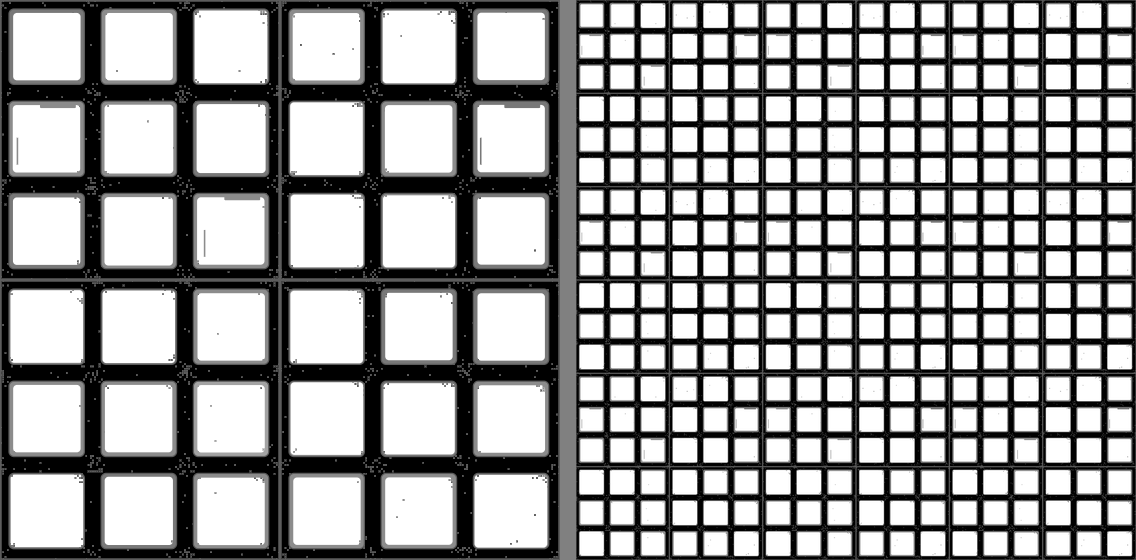
Left: one tile. Right: repeated 3 by 3.
This pattern is drawn by a WebGL 1 fragment shader. Its source:

```glsl
precision highp float;
// Four panels of three by three white rounded panes on black, with grey grooves
// between the panels. Distance functions draw panes and frames; hashed square
// cells add chips at pane corners and grit where the black bars cross.

uniform vec2 u_resolution;

#define PANELS 2.0          // panels across and down
#define PITCH 0.1646        // distance between pane centres
#define PANE_HALF 0.0684    // half the width of a pane with its frame
#define PANE_RADIUS 0.010
#define PANE_SHIFT vec2(-0.002, 0.002)
#define RIM 0.0023          // dark outer edge of each frame
#define FRAME_THIN 0.0036
#define FRAME_THICK 0.0082
#define GROOVE_HALF 0.0031
#define GRIT_CELLS 256.0    // grit cells across the canvas
#define DARK_GREY 0.36
#define GRIT_DENSITY 0.36

float hash(vec2 p) {
  vec3 q = fract(vec3(p.xyx) * 0.1031);
  q += dot(q, q.yzx + 33.33);
  return fract((q.x + q.y) * q.z);
}

float roundBox(vec2 p, vec2 halfSize, float radius) {
  vec2 q = abs(p) - halfSize + radius;
  return length(max(q, 0.0)) + min(max(q.x, q.y), 0.0) - radius;
}

float cover(float d) {
  return clamp(0.5 - d * min(u_resolution.x, u_resolution.y), 0.0, 1.0);
}

// Position inside a panel, measured from its centre.
vec2 panelPoint(vec2 uv) {
  return (fract(uv * PANELS) - 0.5) / PANELS;
}

// Position from the nearest pane centre (xy) and pane index (zw).
vec4 paneSpace(vec2 uv) {
  vec2 p = panelPoint(uv) - PANE_SHIFT;
  vec2 k = clamp(floor(p / PITCH + 0.5), -1.0, 1.0);
  return vec4(p - k * PITCH, floor(uv * PANELS) * 3.0 + k + 1.0);
}

// Chance of a chip inside a pane: highest at the corners, more at the top.
float chipChance(vec2 p, vec2 id) {
  vec2 a = abs(p) / PANE_HALF;
  vec2 corner = step(0.0, p);
  float damage = hash(id * 2.0 + corner + 71.0);
  float reach = mix(0.72, 0.50, corner.x * corner.y);
  float nearCorner = smoothstep(reach, 0.95, min(a.x, a.y));
  float nearEdge = smoothstep(0.74, 0.90, max(a.x, a.y));
  return 0.9 * damage * nearCorner * nearEdge;
}

// Scratch and thickened patches of a scuffed pane.
float scuffs(vec2 p, vec2 id) {
  float side = -PANE_HALF + mix(0.014, 0.022, hash(id + 9.0));
  float scratch = roundBox(p - vec2(side, -0.022), vec2(0.0014, 0.024), 0.0);
  float blob = roundBox(p + vec2(0.058, 0.053), vec2(0.010, 0.014), 0.004);
  float bar = roundBox(p - vec2(0.020, 0.060), vec2(0.032, 0.005), 0.002);
  float patch_ = mix(blob, bar, step(0.5, hash(id + 23.0)));
  return max(cover(scratch), cover(patch_));
}

void main() {
  vec2 uv = gl_FragCoord.xy / u_resolution;
  vec4 pane = paneSpace(uv);
  vec2 p = pane.xy;
  vec2 id = pane.zw;

  // Wear per pane, with a diagonal lattice of the most worn ones
  float lattice = 1.0 - step(0.25, abs(mod(id.x + 2.0 * id.y + 0.5, 5.0) - 3.5));
  float wear = max(lattice, hash(id + 3.0));
  float scuffed = lattice * step(abs(id.y - 3.5), 0.75);
  float thickness = mix(FRAME_THIN, FRAME_THICK, smoothstep(0.45, 0.75, wear));
  float tone = mix(0.47, 0.55, step(0.4, hash(id + 41.0)));
  tone = mix(tone, 0.64, step(0.93, hash(id + 57.0)));

  // Square grit cells, judged at their centres
  vec2 cell = floor(uv * GRIT_CELLS);
  vec4 cellPane = paneSpace((cell + 0.5) / GRIT_CELLS);
  float square = cover(roundBox(fract(uv * GRIT_CELLS) / GRIT_CELLS - 0.5 / GRIT_CELLS,
                                vec2(0.5 / GRIT_CELLS), 0.0));
  float pick = hash(cell + 17.0);
  float chip = square * step(pick, chipChance(cellPane.xy, cellPane.zw));
  vec2 bar = abs(cellPane.xy) / (0.5 * PITCH);
  float crossing = smoothstep(0.70, 0.97, min(bar.x, bar.y));
  float grit = square * step(pick, GRIT_DENSITY * crossing + 0.012);

  // Black bars, grit and panel grooves
  vec2 edge = 0.5 / PANELS - abs(panelPoint(uv));
  float groove = cover(min(edge.x, edge.y) - GROOVE_HALF);
  float shade = DARK_GREY * max(groove, grit);

  // Pane: dark rim, grey frame, white face
  float outer = roundBox(p, vec2(PANE_HALF), PANE_RADIUS);
  vec2 lean = 0.0012 * (vec2(hash(id + 5.0), hash(id + 11.0)) - 0.5);
  float face = roundBox(p - lean, vec2(PANE_HALF - thickness), PANE_RADIUS * 0.7);
  float chipTone = mix(DARK_GREY, tone, step(0.3, hash(cell + 91.0)));
  float inside = mix(1.0, chipTone, chip);
  inside = mix(inside, tone, scuffed * scuffs(p, id));
  shade = mix(shade, DARK_GREY, cover(outer));
  shade = mix(shade, tone, cover(outer + RIM));
  shade = mix(shade, inside, cover(face));

  gl_FragColor = vec4(vec3(shade), 1.0);
}
```
